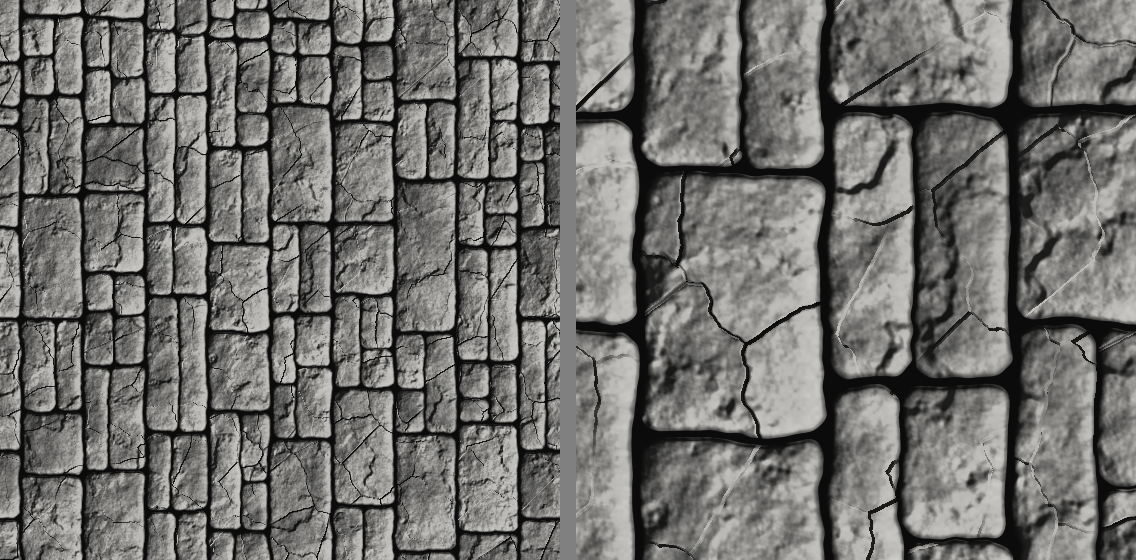
Left: the whole. Right: its middle third, enlarged.
Write a Shadertoy shader that draws this texture.

```glsl
// Wall of rough grey stone blocks in nine staggered columns, lit from the lower right.

#define COLUMNS 9.0
#define COLUMN_SHIFT 0.34
#define ROW_JITTER 0.55
#define SPLIT_CHANCE 0.4
#define CRACK_CHANCE 0.45
#define GAP 0.02
#define JOINT 0.008
#define CORNER 0.11
#define BEVEL 0.12
#define GRAIN 0.36
#define STONE_TINT vec3(1.0, 0.995, 0.975)
#define LIGHT vec3(0.62, -0.42, 0.66)

struct Stone {
    float dist;    // signed distance to the outline, negative inside
    float height;
    float crack;
    vec2 id;
};

float hash(vec2 p) {
    vec3 q = fract(p.xyx * vec3(0.1031, 0.1030, 0.0973));
    q += dot(q, q.yzx + 33.33);
    return fract((q.x + q.y) * q.z);
}

float noise(vec2 p) {
    vec2 i = floor(p), f = fract(p);
    f = f * f * (3.0 - 2.0 * f);
    return mix(mix(hash(i), hash(i + vec2(1, 0)), f.x),
               mix(hash(i + vec2(0, 1)), hash(i + vec2(1, 1)), f.x), f.y);
}

float fbm(vec2 p) {
    float sum = 0.0, amp = 0.5;
    for (int i = 0; i < 5; i++) {
        sum += amp * noise(p);
        p = mat2(1.6, 1.2, -1.2, 1.6) * p + 7.3;
        amp *= 0.5;
    }
    return sum;
}

// Lower edge of a row, in column widths; rows wrap at the canvas border
float rowEdge(float row, float col, float rows) {
    float jitter = hash(vec2(col * 7.0 + 3.0, mod(row, rows) + 11.0)) - 0.5;
    return (row + hash(vec2(col, 91.0)) + ROW_JITTER * jitter) * COLUMNS / rows;
}

// Broken slabs: x = tilted plane height, y = distance to the slab border
vec2 slabs(vec2 p, vec2 seed) {
    vec2 cell = floor(p);
    float nearest = 9.0, second = 9.0, plane = 0.0;
    for (int j = -1; j <= 1; j++)
    for (int i = -1; i <= 1; i++) {
        vec2 c = cell + vec2(i, j), k = c + seed;
        vec2 r = p - c - vec2(hash(k), hash(k + 41.0));
        float d = length(r);
        if (d < nearest) {
            second = nearest;
            nearest = d;
            plane = dot(r, vec2(hash(k + 13.0), hash(k + 29.0)) - 0.5);
        } else second = min(second, d);
    }
    return vec2(plane, second - nearest);
}

Stone stoneAt(vec2 p) {
    // Uneven outlines
    vec2 q = p + 0.05 * (vec2(noise(p * 3.0), noise(p * 3.0 + 50.0)) - 0.5)
               + 0.02 * (vec2(noise(p * 13.0), noise(p * 13.0 + 50.0)) - 0.5);

    // Column and row
    float left = floor(q.x), col = mod(left, COLUMNS);
    float rows = hash(vec2(col, 17.0)) < 0.5 ? 5.0 : 6.0;
    float row = floor(q.y * rows / COLUMNS - hash(vec2(col, 91.0)));
    if (q.y < rowEdge(row, col, rows)) row--;
    else if (q.y > rowEdge(row + 1.0, col, rows)) row++;
    vec2 lo = vec2(left, rowEdge(row, col, rows)) + GAP;
    vec2 hi = vec2(left + 1.0, rowEdge(row + 1.0, col, rows)) - GAP;
    vec2 id = vec2(col, mod(row, rows));

    // Some blocks split lengthwise, and some halves split again across
    if (hash(id + 5.0) < SPLIT_CHANCE) {
        float cut = mix(lo.x, hi.x, 0.4 + 0.17 * hash(id + 23.0));
        if (q.x < cut) hi.x = cut - JOINT;
        else { lo.x = cut + JOINT; id.x += 31.0; }
        if (hash(id + 37.0) < 0.33) {
            cut = mix(lo.y, hi.y, 0.3 + 0.4 * hash(id + 61.0));
            if (q.y < cut) hi.y = cut - JOINT;
            else { lo.y = cut + JOINT; id.y += 57.0; }
        }
    }

    // Rounded box with a bevel and a gentle pillow
    vec2 halfSize = 0.5 * (hi - lo), local = q - 0.5 * (lo + hi);
    vec2 e = abs(local) - halfSize + CORNER;
    float dist = length(max(e, 0.0)) + min(max(e.x, e.y), 0.0) - CORNER;
    float t = 1.0 - clamp(-dist / BEVEL, 0.0, 1.0);
    vec2 u = local / halfSize;
    float height = 0.045 * sqrt(1.0 - t * t) - 0.07 * halfSize.x * dot(u, u) * 2.0;

    // Slabs and cracks, chipped ledges, rough surface
    vec2 s = p + id * 3.7;
    vec2 slab = slabs(p * 1.15 + 0.3 * fbm(s * 3.0), id * 17.0);
    float cracked = step(hash(id + 71.0), CRACK_CHANCE);
    float crack = cracked * (1.0 - smoothstep(0.0, 0.03, slab.y));
    float rough = fbm(s * 1.8);
    height += (0.12 + 0.22 * cracked) * slab.x - 0.01 * crack;
    height += 0.05 * smoothstep(0.43, 0.54, rough) + 0.08 * fbm(s * 5.0);
    return Stone(dist, height, crack, id);
}

void mainImage(out vec4 fragColor, in vec2 fragCoord) {
    vec2 p = fragCoord / iResolution.y * COLUMNS - vec2(COLUMN_SHIFT, 0.0);
    float pixel = COLUMNS / iResolution.y, stepSize = 0.016;

    // Surface normal from height differences
    Stone stone = stoneAt(p);
    vec2 slope = vec2(stoneAt(p + vec2(stepSize, 0)).height,
                      stoneAt(p + vec2(0, stepSize)).height) - stone.height;
    vec3 normal = normalize(vec3(-slope / stepSize, 1.0));
    float light = 0.12 + 0.88 * max(dot(normal, normalize(LIGHT)), 0.0);

    // Stone tone, stains, grain and pale worn rims
    float tone = 0.75 + 0.16 * (hash(stone.id + 83.0) - 0.5);
    tone += 0.5 * (fbm(p * 1.7 + 20.0) - 0.5);
    tone *= 1.0 + GRAIN * (0.6 * noise(p * 42.0) + 0.4 * noise(p * 23.0) - 0.5);
    tone += 0.14 * smoothstep(-0.16, -0.04, stone.dist);
    float shade = tone * light * (1.0 - 0.5 * stone.crack);

    // Dark joints with soft occlusion
    shade *= mix(0.45, 1.0, smoothstep(0.0, 0.035, -stone.dist));
    shade = min(shade, 0.72 + 0.25 * (shade - 0.72));
    float cover = 1.0 - smoothstep(-0.7 * pixel, 0.7 * pixel, stone.dist);
    fragColor = vec4(mix(vec3(0.045), shade * STONE_TINT, cover), 1.0);
}
```
